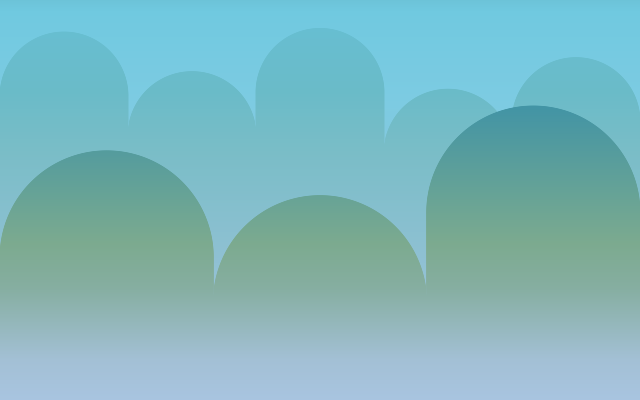
Give the GLSL for this background, as a Shadertoy shader.

```glsl
// Two rows of round-topped hills fading into mist below a pale blue sky.

// Linear blend from a to b as y rises from lo to hi.
vec3 blend(vec3 a, vec3 b, float lo, float hi, float y) {
    return mix(a, b, clamp((y - lo) / (hi - lo), 0.0, 1.0));
}

// Distance to an endless column with a semicircular cap.
float columnDistance(vec2 p, float centerX, float top, float radius) {
    vec2 q = p - vec2(centerX, top - radius);
    return length(vec2(q.x, max(q.y, 0.0))) - radius;
}

// Edge shifted outward by half a pixel so that neighbours join without a seam.
float coverage(float d, float pixel) {
    return 1.0 - smoothstep(-0.5 * pixel, 0.5 * pixel, d - 0.5 * pixel);
}

vec3 skyColor(float y) {
    vec3 c = blend(vec3(0.565, 0.753, 0.835), vec3(0.490, 0.796, 0.886), 0.35, 0.74, y);
    c = blend(c, vec3(0.439, 0.788, 0.878), 0.74, 0.97, y);
    return blend(c, vec3(0.424, 0.765, 0.847), 0.97, 1.0, y);
}

vec3 farHillColor(float y) {
    vec3 c = blend(vec3(0.576, 0.757, 0.835), vec3(0.478, 0.741, 0.780), 0.30, 0.62, y);
    c = blend(c, vec3(0.416, 0.733, 0.784), 0.62, 0.77, y);
    return blend(c, vec3(0.404, 0.745, 0.820), 0.77, 0.93, y);
}

vec3 nearHillColor(float y) {
    vec3 c = blend(vec3(0.659, 0.769, 0.878), vec3(0.639, 0.753, 0.835), 0.0, 0.10, y);
    c = blend(c, vec3(0.525, 0.682, 0.631), 0.10, 0.28, y);
    c = blend(c, vec3(0.486, 0.667, 0.561), 0.28, 0.39, y);
    c = blend(c, vec3(0.404, 0.639, 0.588), 0.39, 0.51, y);
    return blend(c, vec3(0.259, 0.580, 0.647), 0.51, 0.735, y);
}

void mainImage(out vec4 fragColor, in vec2 fragCoord) {
    float pixel = 1.0 / iResolution.y;
    float aspect = iResolution.x * pixel;
    vec2 p = fragCoord * pixel;
    vec3 color = skyColor(p.y);

    // Far row: five columns
    float farTops[5] = float[5](0.920, 0.821, 0.929, 0.777, 0.856);
    float farDistance = 1.0;
    for (int i = 0; i < 5; i++) {
        float centerX = (float(i) + 0.5) * aspect / 5.0;
        farDistance = min(farDistance, columnDistance(p, centerX, farTops[i], aspect / 10.0));
    }
    color = mix(color, farHillColor(p.y), coverage(farDistance, pixel));

    // Near row: three columns
    float nearTops[3] = float[3](0.623, 0.511, 0.735);
    float nearDistance = 1.0;
    for (int i = 0; i < 3; i++) {
        float centerX = (float(i) + 0.5) * aspect / 3.0;
        nearDistance = min(nearDistance, columnDistance(p, centerX, nearTops[i], aspect / 6.0));
    }
    color = mix(color, nearHillColor(p.y), coverage(nearDistance, pixel));

    fragColor = vec4(color, 1.0);
}
```
